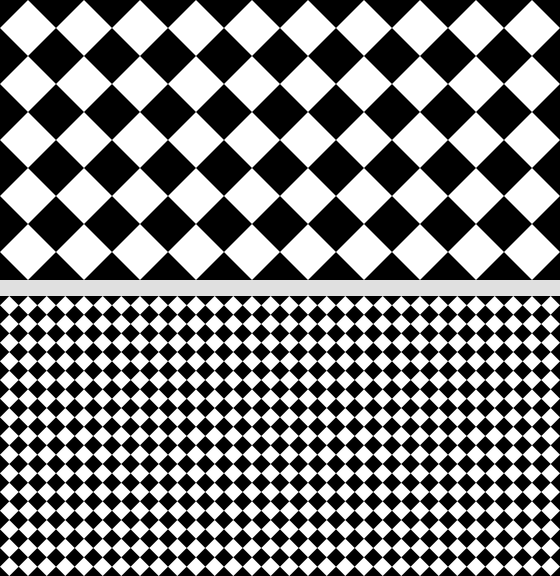
Top: one tile. Bottom: repeated 3 by 3.
Write a Shadertoy shader that draws this pattern.

```glsl
const vec2 REPEATS = vec2(10.0, 5.0);

// Signed distance to a diamond that touches the middles of its cell's sides
float diamondDistance(vec2 p) {
    return (abs(p.x) + abs(p.y) - 0.5) * sqrt(0.5);
}

void mainImage(out vec4 fragColor, in vec2 fragCoord) {
    // One diamond in the centre of each cell
    vec2 cell = fract(fragCoord / iResolution.xy * REPEATS) - 0.5;

    // Edge blend about one pixel wide, in cell units
    float pixel = REPEATS.y / iResolution.y;
    float white = clamp(0.5 - diamondDistance(cell) / pixel, 0.0, 1.0);

    fragColor = vec4(vec3(white), 1.0);
}
```
